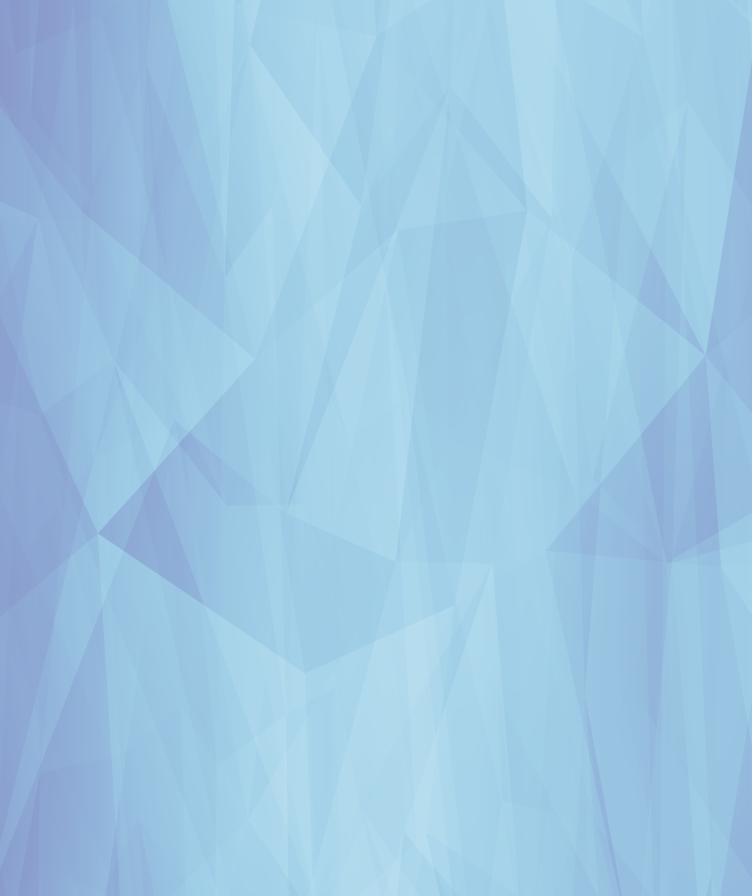
Reproduce this background procedurally as a Shadertoy shader.

```glsl
// Pale blue backdrop of translucent, tall faceted triangles fading to violet at the left.

const vec3 VIOLET = vec3(0.535, 0.600, 0.795);
const vec3 DUSK   = vec3(0.560, 0.685, 0.845);
const vec3 SKY    = vec3(0.595, 0.762, 0.880);
const vec3 AQUA   = vec3(0.628, 0.812, 0.907);
const vec3 ICE    = vec3(0.715, 0.868, 0.934);

vec2 hash22(vec2 p) {
    vec3 q = fract(p.xyx * vec3(0.1031, 0.1030, 0.0973));
    q += dot(q, q.yzx + 33.33);
    return fract((q.xx + q.yz) * q.zy);
}

float gradientNoise(vec2 p) {
    vec2 i = floor(p), f = p - i;
    vec2 u = f * f * f * (f * (f * 6.0 - 15.0) + 10.0);
    vec2 e = vec2(1.0, 0.0);
    float a = dot(hash22(i) - 0.5, f);
    float b = dot(hash22(i + e) - 0.5, f - e);
    float c = dot(hash22(i + e.yx) - 0.5, f - e.yx);
    float d = dot(hash22(i + 1.0) - 0.5, f - 1.0);
    return 2.0 * mix(mix(a, b, u.x), mix(c, d, u.x), u.y);
}

// Signed distance to the line a-b, positive on its left side
float sideDistance(vec2 p, vec2 a, vec2 b) {
    vec2 d = normalize(b - a);
    return dot(p - a, vec2(-d.y, d.x));
}

// Smooth coverage of a counter-clockwise triangle
float triangleMask(vec2 p, vec2 a, vec2 b, vec2 c, float blur) {
    float d = min(sideDistance(p, a, b), min(sideDistance(p, b, c), sideDistance(p, c, a)));
    return smoothstep(-blur, blur, d);
}

// Jittered lattice point
vec2 corner(vec2 cell, vec2 size, float seed) {
    return (cell + 0.54 * (hash22(cell + seed) - 0.5)) * size;
}

// Flat tone plus a gentle ramp across one facet, around zero
float facetTone(vec2 p, vec2 center, vec2 size, vec2 id) {
    vec2 slope = hash22(id + 71.3) - 0.5;
    return hash22(id).x - 0.5 + 0.7 * dot((p - center) / size, slope);
}

// Irregular triangle mesh; slant shears its columns
float facets(vec2 p, vec2 size, float slant, float seed, float blur) {
    p.x += slant * p.y;
    vec2 home = floor(p / size);
    float tone = 0.0, cover = 0.0;
    for (int y = -1; y <= 1; y++)
    for (int x = -1; x <= 1; x++) {
        vec2 cell = home + vec2(x, y);
        vec2 a = corner(cell, size, seed);
        vec2 b = corner(cell + vec2(1, 0), size, seed);
        vec2 c = corner(cell + vec2(1, 1), size, seed);
        vec2 d = corner(cell + vec2(0, 1), size, seed);
        // Choose the diagonal at random by rolling the four corners
        if (hash22(cell + seed + 19.7).x > 0.5) {
            vec2 first = a;
            a = b; b = c; c = d; d = first;
        }
        float lower = triangleMask(p, a, b, c, blur);
        float upper = triangleMask(p, a, c, d, blur);
        tone += lower * facetTone(p, (a + b + c) / 3.0, size, cell + seed + 5.1);
        tone += upper * facetTone(p, (a + c + d) / 3.0, size, cell + seed + 43.9);
        cover += lower + upper;
    }
    return tone / max(cover, 0.001);
}

// Broad lightness: dark left side, bright middle, dusky right side
float broadLight(float x) {
    float left = pow(max(1.0 - x / 0.46, 0.0), 1.5);
    float right = pow(max(x - 0.54, 0.0) / 0.46, 1.3);
    return 0.92 - 0.84 * left - 0.37 * right;
}

vec3 palette(float t) {
    vec3 color = mix(VIOLET, DUSK, clamp(t / 0.33, 0.0, 1.0));
    color = mix(color, SKY, clamp((t - 0.33) / 0.24, 0.0, 1.0));
    color = mix(color, AQUA, clamp((t - 0.57) / 0.22, 0.0, 1.0));
    return mix(color, ICE, clamp((t - 0.79) / 0.34, 0.0, 1.0));
}

void mainImage(out vec4 fragColor, in vec2 fragCoord) {
    vec2 p = fragCoord / iResolution.y;
    float across = fragCoord.x / iResolution.x;
    float blur = 0.65 / iResolution.y;
    float light = broadLight(across);

    // Tall facets show more strongly towards the sides
    float edge = abs(across - 0.5) * 2.0;
    light += mix(0.23, 0.33, edge) * facets(p, vec2(0.17, 0.34), 0.12, 11.0, blur);

    // Slender shards leaning both ways, then near-vertical slivers
    light += 0.22 * facets(p, vec2(0.115, 0.42), -0.20, 37.0, blur);
    light += 0.14 * facets(p, vec2(0.085, 0.50), 0.24, 59.0, blur);
    light += 0.15 * facets(p, vec2(0.065, 0.90), 0.02, 83.0, blur);

    // Faint vertical streaks and soft clouds
    light += 0.03 * gradientNoise(p * vec2(42.0, 1.5));
    light += 0.08 * gradientNoise(p * vec2(3.5, 2.5) + 7.0);

    fragColor = vec4(palette(light), 1.0);
}
```
